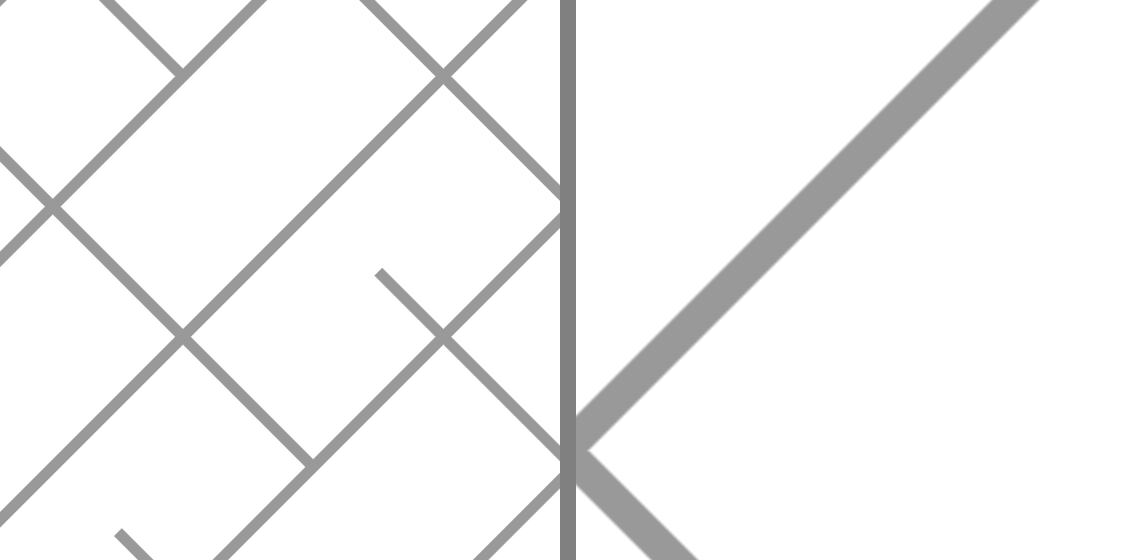
Left, the full canvas; right, a detail of the centre.
Give the GLSL for this pattern, as a Shadertoy shader.

```glsl
// Coverage of a shape from its signed distance, with a soft edge
float coverage(float dist) {
    float soft = max(0.0014, 0.7 / iResolution.y);
    return 1.0 - smoothstep(-soft, soft, dist);
}

void mainImage(out vec4 fragColor, in vec2 fragCoord) {
    vec2 p = fragCoord / iResolution.y;
    p.y = 1.0 - p.y;

    // Diagonal lattice coordinates, one unit per cell
    const float cellSpan = 0.465;
    const float cellSize = cellSpan * 0.70711;
    const float halfWidth = 0.0099;
    vec2 lattice = vec2(p.x + p.y + 0.0018, p.y - p.x - 0.2747) / cellSpan;
    vec2 nearest = round(lattice);
    vec2 offset = abs(lattice - nearest) * cellSize;

    // Unbroken rising lines
    float rising = offset.x - halfWidth;

    // Falling dashes, 2.5 cells long in a period of 4, staggered by row
    float along = mod(lattice.x - 1.75 - 2.0 * nearest.y + 2.0, 4.0) - 2.0;
    float dashEnd = (abs(along) - 1.25) * cellSize;
    float falling = max(offset.y - halfWidth, dashEnd);

    // Grey lines on a white ground
    float ink = coverage(min(rising, falling));
    fragColor = vec4(mix(vec3(1.0), vec3(0.6), ink), 1.0);
}
```
